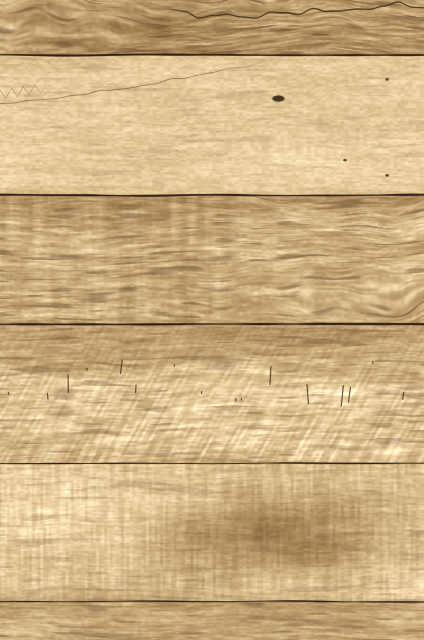
This texture is drawn by a WebGL 1 fragment shader. Its source:

```glsl
precision highp float;
// Weathered pale wooden planks laid horizontally, with grain, saw marks, nicks and thin dark seams.
uniform vec2 u_resolution;

// Lengths are fractions of the canvas height.
const float FIRST_SEAM = 0.060;
const float PITCH = 0.2135;
const vec3 SEAM_DRIFT = vec3(0.0022, 0.0040, -0.0043);
const float SEAM_HALF_WIDTH = 0.0012;
const vec3 PALE_WOOD = vec3(0.955, 0.855, 0.675);
const vec3 STAIN_TINT = vec3(0.71, 0.64, 0.54);
const vec3 DARK_PORE = vec3(0.40, 0.29, 0.18);
const vec3 SEAM_COLOR = vec3(0.17, 0.11, 0.06);
// Per-plank traits, bottom to top: planks 0-2, then 3-5.
const vec3 STAIN_LOW = vec3(0.62, 0.15, 0.20);
const vec3 STAIN_HIGH = vec3(0.42, 0.12, 0.78);
const vec3 ROUGH_LOW = vec3(0.85, 0.45, 0.75);
const vec3 ROUGH_HIGH = vec3(1.0, 0.32, 1.2);

float hash(vec2 p) {
  vec3 q = fract(p.xyx * vec3(0.1031, 0.1030, 0.0973));
  q += dot(q, q.yzx + 33.33);
  return fract((q.x + q.y) * q.z);
}

float noise(vec2 p) {
  vec2 i = floor(p), f = fract(p);
  f = f * f * (3.0 - 2.0 * f);
  return mix(mix(hash(i), hash(i + vec2(1, 0)), f.x),
             mix(hash(i + vec2(0, 1)), hash(i + vec2(1, 1)), f.x), f.y);
}

float cloud(vec2 p) {
  return 0.55 * noise(p) + 0.3 * noise(p * 2.1 + 7.0) + 0.15 * noise(p * 4.3 + 19.0);
}

float seamHeight(float k) {
  return FIRST_SEAM + PITCH * k + dot(SEAM_DRIFT, sin(k * 0.7854 * vec3(1, 2, 3)));
}

float trait(float id, vec3 low, vec3 high) {
  return dot(low, step(abs(id - vec3(0, 1, 2)), vec3(0.5)))
       + dot(high, step(abs(id - vec3(3, 4, 5)), vec3(0.5)));
}

float is(float id, float k) { return step(abs(id - k), 0.5); }

float stroke(float d, float halfWidth, float px) {
  return 1.0 - smoothstep(halfWidth - 0.7 * px, halfWidth + 0.7 * px, abs(d));
}

float ellipse(vec2 p, vec2 r, float px) {
  return stroke(length(p / r) * r.y, r.y, px);
}

void main() {
  float px = 1.0 / u_resolution.y;
  vec2 p = gl_FragCoord.xy * px;

  // Find the plank and its nearest seam.
  float wavy = p.y + 0.0022 * (noise(p * vec2(9.0, 7.0)) - 0.5);
  float id = 0.0, gap = 1.0, seamId = 0.0;
  for (int i = 0; i < 5; i++) {
    float d = wavy - seamHeight(float(i));
    id += step(0.0, d);
    if (abs(d) < abs(gap)) { gap = d; seamId = float(i); }
  }
  float v = (wavy - seamHeight(id - 1.0)) / PITCH;
  float rough = trait(id, ROUGH_LOW, ROUGH_HIGH);

  // Bend the grain, most strongly on the wavy planks.
  vec2 g = p + vec2(3.7, 1.3) * id;
  float bend = 0.008 + 0.025 * is(id, 3.0) * smoothstep(0.2, 0.66, p.x) + 0.022 * is(id, 5.0);
  g.y += bend * (cloud(g * vec2(5.0, 8.0)) - 0.5) * 2.0;

  // Broad stains, fibres and speckle.
  float stain = trait(id, STAIN_LOW, STAIN_HIGH);
  stain += 0.55 * (cloud(g * vec2(3.0, 16.0)) - 0.5) * (0.5 + rough * 0.5);
  float fibre = 0.5 * noise(g * vec2(16.0, 170.0)) + 0.5 * noise(g * vec2(50.0, 400.0)) - 0.5;
  stain -= 1.1 * rough * fibre;
  stain += 0.28 * (noise(g * vec2(170.0, 300.0)) - 0.5);

  // Saw marks: vertical bands, diagonal scratches and a fine vertical mesh.
  float bands = cloud(vec2(g.x * 75.0, g.y * 7.0)) - 0.5;
  stain += is(id, 3.0) * 0.5 * bands * (1.0 - smoothstep(0.3, 0.5, p.x));
  vec2 slant = vec2(p.x * 0.5 + p.y * 0.87, p.x * 0.87 - p.y * 0.5);
  stain += is(id, 2.0) * 0.6 * (noise(slant * vec2(28.0, 230.0)) - 0.5) * (1.0 - 0.6 * v);
  stain += is(id, 1.0) * 0.35 * (noise(g * vec2(230.0, 28.0)) - 0.5);

  // Local discolouration.
  vec2 smoke = (p - vec2(0.44, 0.165)) / vec2(0.18, 0.065);
  float patchy = cloud(g * vec2(9.0, 40.0));
  stain += is(id, 1.0) * (0.95 * exp(-dot(smoke, smoke)) * (0.55 + 0.9 * patchy)
         + 0.5 * exp(-v * 9.0) * (1.0 - smoothstep(0.1, 0.4, p.x)));
  stain += is(id, 2.0) * 0.5 * smoothstep(0.55, 0.85, v + 0.35 * (patchy - 0.5));
  stain += is(id, 3.0) * 0.4 * smoothstep(0.7, 1.0, v);
  stain -= is(id, 5.0) * 0.4 * (1.0 - smoothstep(0.01, 0.05, p.x));
  stain += 0.25 * exp(-abs(gap) * 130.0);
  vec3 color = PALE_WOOD * pow(STAIN_TINT, vec3(stain));

  // Open pores along the grain.
  float pores = smoothstep(0.68, 0.92, noise(g * vec2(20.0, 215.0) + 40.0));
  color = mix(color, DARK_PORE, 0.42 * rough * pores);

  // Hairline cracks and scratches.
  float jag = noise(vec2(p.x * 45.0, id)) - 0.5;
  float crack = p.y - 0.837 - 0.11 * p.x - 0.12 * p.x * p.x - 0.004 * jag;
  float marks = is(id, 4.0) * 0.45 * stroke(crack, 0.0007, px) * (1.0 - smoothstep(0.3, 0.46, p.x));
  float zigzag = p.y - 0.845 - 0.15 * p.x - 0.028 * abs(fract(p.x * 55.0) - 0.5);
  marks += is(id, 4.0) * 0.35 * stroke(zigzag, 0.0009, px) * (1.0 - smoothstep(0.05, 0.08, p.x));
  float split = p.y - 0.981 - 0.018 * sin(p.x * 13.0) * p.x - 0.012 * jag;
  marks += is(id, 5.0) * 0.8 * stroke(split, 0.0011, px) * smoothstep(0.22, 0.3, p.x);

  // Upright nicks scattered over one plank.
  for (int i = 0; i < 16; i++) {
    float n = float(i);
    vec2 c = vec2(0.66 * (n + hash(vec2(n, 3.0))) / 16.0, 0.375 + 0.065 * hash(vec2(n, 8.0)));
    float reach = mix(0.002, 0.017, pow(hash(vec2(n, 5.0)), 2.0));
    vec2 d = p - c;
    float nick = stroke(d.x + d.y * 0.3 * (hash(vec2(n, 9.0)) - 0.5), 0.0009, px);
    marks += is(id, 2.0) * 0.8 * nick * stroke(d.y, reach, px);
  }

  // One knot hole and a few small pits.
  vec2 knot = p - vec2(0.435, 0.846);
  marks += 0.9 * ellipse(knot, vec2(0.0095, 0.0048), px);
  for (int i = 0; i < 3; i++) {
    float n = float(i);
    vec2 pit = vec2(0.605 - 0.066 * sin(n * 1.57), 0.876 - 0.15 * sqrt(sqrt(n * 0.5)));
    marks += 0.8 * ellipse(p - pit, vec2(0.0028, 0.0021), px);
  }
  color = mix(color, SEAM_COLOR * 1.3, clamp(marks, 0.0, 1.0));

  // Seams of uneven thickness with a worn, light lower lip.
  float width = SEAM_HALF_WIDTH * (0.65 + 0.7 * noise(vec2(p.x * 22.0, seamId * 5.0)));
  width *= seamId < 1.5 ? 0.75 : 1.1;
  color += 0.09 * stroke(gap + 0.004, 0.0012, px) * noise(vec2(p.x * 30.0, seamId));
  color = mix(color, SEAM_COLOR, 0.95 * stroke(gap, width, px));

  gl_FragColor = vec4(clamp(color, 0.0, 1.0), 1.0);
}
```
